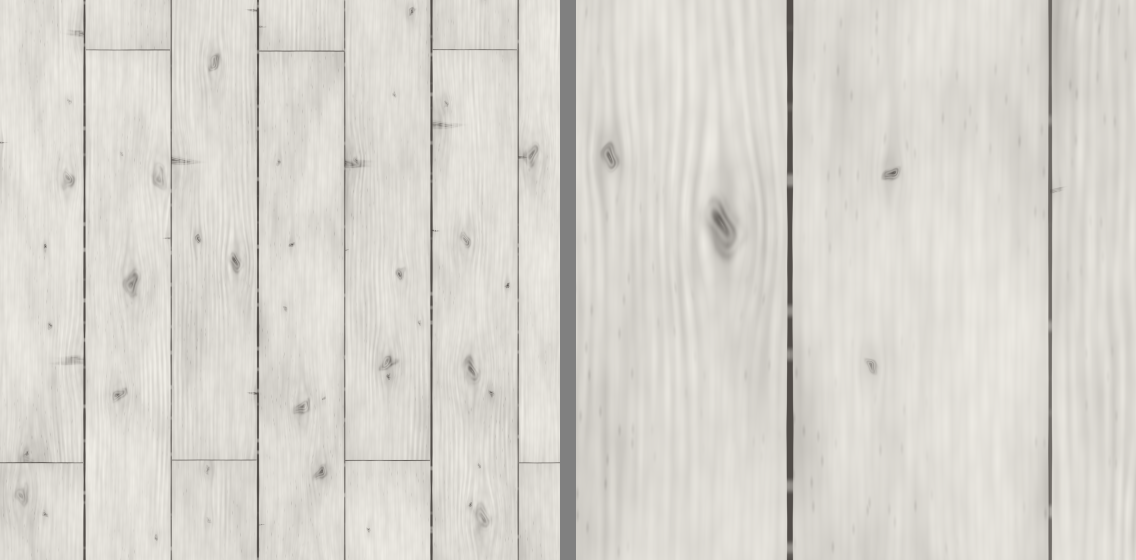
Left, the full canvas; right, a detail of the centre.
Write a Shadertoy shader that draws this texture.

```glsl
// Whitewashed vertical wooden planks with staggered end joints, grain and knots.
#define PLANK_W 0.1549
#define PLANK_SHIFT 0.004
#define BOARD_LEN 1.47
#define JOINT_Y 0.176
#define SEAM_WIDE 0.0018
#define SEAM_THIN 0.0011
#define JOINT_HALF 0.0008
#define GRAIN 0.10
#define STAIN 0.11
#define KNOT_CELL 0.21
#define WASH vec3(0.935, 0.925, 0.898)
#define DARK vec3(0.22, 0.20, 0.185)

vec2 hash2(vec2 p) {
    vec3 q = fract(p.xyx * vec3(0.1031, 0.1030, 0.0973));
    q += dot(q, q.yzx + 33.33);
    return fract((q.xx + q.yz) * q.zy);
}

// Cellular noise: distance to the nearest scattered point.
float cellular(vec2 p) {
    vec2 cell = floor(p), f = p - cell;
    float nearest = 4.0;
    for (int y = -1; y <= 1; y++)
    for (int x = -1; x <= 1; x++) {
        vec2 o = vec2(x, y);
        vec2 d = o + hash2(cell + o + 71.0) - f;
        nearest = min(nearest, dot(d, d));
    }
    return sqrt(nearest);
}

// Broad soft variation, about -1 to 1.
float layeredSines(vec2 p) {
    float sum = 0.0, amp = 0.5;
    for (int i = 0; i < 4; i++) {
        sum += amp * sin(p.x + 1.7 * sin(p.y)) * cos(p.y + 1.3 * sin(p.x * 0.8));
        p = mat2(1.5, 1.1, -1.1, 1.5) * p + 2.7;
        amp *= 0.62;
    }
    return sum;
}

// Darkness of scattered knots; bend pushes the surrounding grain aside.
float knots(vec2 p, float seed, float cellH, vec2 radii, float chance, inout float bend) {
    float dark = 0.0, row = floor(p.y / cellH);
    for (int j = -1; j <= 1; j++) {
        float id = row + float(j);
        vec2 place = hash2(vec2(seed, id + 40.0));
        vec2 kind = hash2(vec2(seed + 19.0, id + 83.0));
        vec2 look = hash2(vec2(seed + 37.0, id + 11.0));
        if (kind.x > chance) continue;
        float spike = step(0.72, kind.y);
        float across = mix(0.12 + 0.76 * place.x, step(0.5, place.x), spike);
        vec2 d = p - vec2(across * PLANK_W, (id + 0.2 + 0.6 * place.y) * cellH);
        float radius = mix(radii.x, radii.y, look.x);

        // Tilted oval, or a flat spike running in from the plank edge.
        float tilt = mix(1.8, 0.4, spike) * (look.y - 0.5);
        vec2 q = mat2(cos(tilt), sin(tilt), -sin(tilt), cos(tilt)) * d;
        q /= radius * mix(vec2(0.75, 1.15), vec2(2.6, 0.42), spike);
        q += 0.22 * sin(q.yx * 3.1 + seed);
        float r = length(q);
        float rings = 0.5 + 0.5 * sin(r * 13.0 + 2.0 * sin(q.x * 2.0));
        float core = smoothstep(1.15, 0.1, r) * (0.24 + 0.22 * rings);
        float rim = 0.17 * exp(-18.0 * (r - 0.95) * (r - 0.95));
        rim *= 0.55 + 0.45 * sin(atan(q.y, q.x + 1e-5) + 6.0 * look.x);
        vec2 h = d / (radius * vec2(1.7, 3.2));
        float halo = exp(-dot(h, h));
        dark += (core + rim + 0.09 * halo) * mix(0.6, 1.2, look.y);
        bend -= 0.75 * d.x * halo;
    }
    return dark;
}

void mainImage(out vec4 fragColor, in vec2 fragCoord) {
    vec2 uv = fragCoord / iResolution.y;
    float aa = 0.75 / iResolution.y;

    // Plank and board layout: every other column is shifted half a board.
    float u = (uv.x + PLANK_SHIFT) / PLANK_W;
    float column = floor(u);
    float jitter = 0.006 * (hash2(vec2(column, 5.0)).x - 0.5);
    float v = (uv.y - JOINT_Y - jitter) / BOARD_LEN - 0.5 * mod(column, 2.0);
    float seed = column * 7.0 + floor(v) * 3.0 + 30.0;
    vec2 boardRand = hash2(vec2(seed, 9.0));
    vec2 p = vec2(fract(u) * PLANK_W, uv.y);

    // Knots and the grain flowing around them.
    float bend = 0.0;
    float knotDark = knots(p, seed, KNOT_CELL, vec2(0.010, 0.022), 0.72, bend);
    knotDark += 1.2 * knots(p, seed + 50.0, 0.13, vec2(0.003, 0.007), 0.65, bend);
    vec2 g = vec2(p.x + bend + 0.002 * sin(p.y * 9.0 + seed), p.y);
    vec2 shift = boardRand * 30.0 + seed;
    float fibre = cellular(g * vec2(230.0, 14.0) + shift) - 0.45;
    float streak = cellular(g * vec2(75.0, 4.0) + shift) - 0.45;
    float mottle = cellular(p * vec2(95.0, 45.0) + shift) - 0.45;
    float fleck = smoothstep(0.14, 0.0, cellular(g * vec2(90.0, 26.0) + shift));
    float cloud = layeredSines(g * vec2(26.0, 9.0) + shift);
    float ringPhase = g.x * 750.0 + 5.0 * layeredSines(g * vec2(15.0, 5.0) + shift);
    float ringMask = smoothstep(-0.2, 0.7, layeredSines(g * vec2(22.0, 4.0) - shift));

    // Tone of the worn wash.
    float dark = 0.085 + 0.035 * (boardRand.y - 0.5);
    dark += GRAIN * (0.55 * fibre + 0.45 * streak + 0.32 * mottle);
    dark += STAIN * (0.45 * cloud + 0.5 * max(cloud - 0.15, 0.0));
    dark += 0.04 * ringMask * sin(ringPhase) + 0.09 * fleck * smoothstep(-0.3, 0.6, cloud);
    dark += knotDark * (0.85 + 0.9 * fibre + 0.6 * mottle);

    // Grime near edges, then seams with uneven width and pale chips.
    float seam = floor(u + 0.5);
    float seamDist = abs(u - seam) * PLANK_W;
    float jointDist = abs(v - floor(v + 0.5)) * BOARD_LEN;
    dark += (0.06 + 0.05 * cloud) * exp(-seamDist * 160.0) + 0.045 * exp(-jointDist * 35.0);
    float wear = layeredSines(vec2(seam * 8.0, uv.y * 24.0));
    float odd = mod(seam, 2.0);
    float halfW = mix(SEAM_THIN, SEAM_WIDE, odd) * (1.0 + 0.3 * wear);
    float chip = smoothstep(0.22, 0.05, cellular(vec2(seam * 5.3, uv.y * 38.0)));
    float seamLine = smoothstep(halfW + aa, halfW - aa, seamDist);
    seamLine *= mix(0.72, 0.92, odd) * (1.0 - 0.5 * chip);
    float jointLine = smoothstep(JOINT_HALF + aa, JOINT_HALF - aa, jointDist);
    jointLine *= 0.65 + 0.4 * cloud;

    dark = mix(clamp(dark, 0.0, 0.8), 0.92, max(seamLine, clamp(jointLine, 0.0, 0.9)));
    fragColor = vec4(mix(WASH, DARK, dark), 1.0);
}
```
